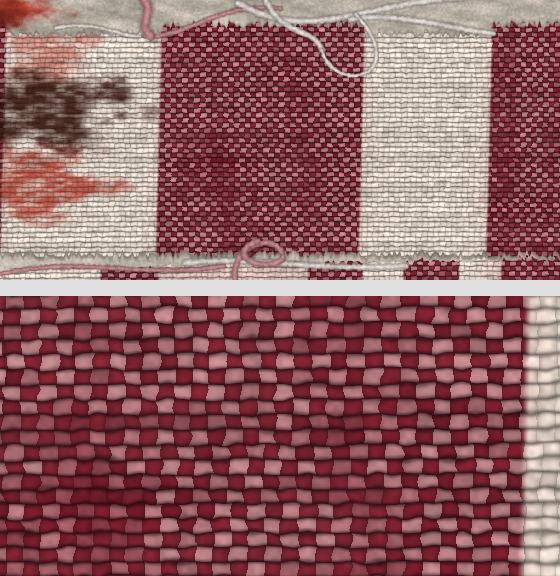
Top, the full canvas; bottom, a detail of the centre.
This texture is drawn by a Shadertoy shader. Its source:

```glsl
// A worn strip of plain-weave cloth in cream and maroon blocks, stained at the left,
// on pale felt with loose yarn. Checkered cells give the weave, value noise gives
// wear and stains, and sampled cubic curves give the yarn.
#define THREADS vec2(49, 56) // per canvas height, along x and y
#define CREAM vec3(0.82, 0.775, 0.73)
#define MAROON vec3(0.4, 0.075, 0.13)
#define PINK vec3(0.63, 0.44, 0.455)
#define FELT vec3(0.76, 0.72, 0.67)
#define BROWN vec3(0.2, 0.1, 0.075)
#define RUST vec3(0.66, 0.22, 0.17)
#define WHITE vec3(0.8, 0.77, 0.75)
#define FRAY 0.03
#define BLEED 0.35
#define YARN_STEPS 20

float hash(vec2 p) {
    vec3 q = fract(p.xyx * 0.1031);
    q += dot(q, q.yzx + 33.33);
    return fract((q.x + q.y) * q.z);
}

float noise(vec2 p) {
    vec2 i = floor(p), f = fract(p);
    f *= f * (3.0 - 2.0 * f);
    return mix(mix(hash(i), hash(i + vec2(1, 0)), f.x),
               mix(hash(i + vec2(0, 1)), hash(i + vec2(1, 1)), f.x), f.y);
}

float fbm(vec2 p) {
    float sum = 0.0, amp = 0.53;
    for (int i = 0; i < 4; i++) {
        sum += amp * noise(p);
        p = p * 2.03 + 17.1;
        amp *= 0.5;
    }
    return sum;
}

float band(float x, float a, float b, float soft) {
    return smoothstep(a - soft, a + soft, x) - smoothstep(b - soft, b + soft, x);
}

// Soft elliptical patch with a ragged rim
float blot(vec2 p, vec2 center, vec2 radius, float rag) {
    return 1.0 - smoothstep(0.45, 1.15, length((p - center) / radius) + rag);
}

// Maroon blocks of the main strip, leaning slightly
float mainBlocks(vec2 p, float soft) {
    float x = p.x * 0.5 + 0.013 * (0.9 - p.y);
    return band(x, -0.2, 0.011, soft) + band(x, 0.289, 0.651, soft) + band(x, 0.879, 1.3, soft);
}

// Maroon blocks of the strip below
float lowerBlocks(float x) {
    return band(x, 0.18, 0.283, 0.003) + band(x, 0.55, 0.648, 0.003)
         + band(x, 0.72, 0.82, 0.003) + band(x, 0.895, 1.3, 0.003);
}

// Plain weave: crossing threads alternate over and under, rows lie deep
vec3 weave(vec2 p, float red, float bleed) {
    vec2 bend = vec2(noise(p * vec2(4, 3)), 0.5 * noise(p * vec2(2, 4) + 40.0));
    vec2 g = p * THREADS + bend + 0.3 * noise(p * vec2(60, 90));
    g.x += 0.35 * hash(vec2(floor(g.y), 5));
    vec2 id = floor(g), f = fract(g) - 0.5;
    float weft = mod(id.x + id.y, 2.0), rnd = hash(id + 3.7);
    vec2 q = abs(weft > 0.5 ? f.yx * vec2(1.9, 0.9) : f * vec2(1.8, 1.5));
    float body = sqrt(max(0.0, 1.0 - q.x * q.x)) * (1.0 - q.y * q.y);
    float row = 1.0 - smoothstep(0.22, 0.52, abs(f.y));

    // Pale weft shows more in some columns and rows
    float rowTone = hash(vec2(id.y, 8));
    float worn = 0.25 * band(p.x, 1.16, 1.4, 0.06) + 0.4 * fbm(p * 4.0);
    float streak = 0.6 * noise(id * vec2(0.6, 0.05)) + 0.35 * rowTone + worn;
    float pale = weft * smoothstep(0.2, 1.1, streak + 0.35 * rnd) * smoothstep(0.15, 0.6, body);
    vec3 redYarn = mix(mix(MAROON, PINK, pale), PINK, 0.22 * fbm(p * vec2(5, 12)));
    vec3 creamYarn = mix(CREAM, PINK * 1.12, bleed);
    float relief = mix(0.62, 1.08, body) * mix(mix(0.8, 0.68, red), 1.08, row);
    return mix(creamYarn, redYarn, red) * relief * (0.87 + 0.14 * rnd + 0.1 * rowTone);
}

// Fuzzy yarn with a soft shadow, on a cubic curve through ab.xy .. cd.zw
void yarn(inout vec3 col, vec2 p, vec4 ab, vec4 cd, float w, vec3 tint) {
    float dist = 9.0, px = 1.0 / iResolution.y;
    vec2 last = ab.xy;
    for (int i = 1; i <= YARN_STEPS; i++) {
        float t = float(i) / float(YARN_STEPS), s = 1.0 - t;
        vec2 next = s*s*s*ab.xy + 3.0*s*t*(s*ab.zw + t*cd.xy) + t*t*t*cd.zw;
        vec2 e = next - last, v = p - last;
        dist = min(dist, length(v - e * clamp(dot(v, e) / dot(e, e), 0.0, 1.0)));
        last = next;
    }
    dist += 0.005 * (noise(p * 110.0) - 0.5);
    col *= 0.72 + 0.28 * smoothstep(w * 0.5, w * 2.0, dist);
    float lit = 1.0 - 0.25 * smoothstep(0.0, w, dist) + 0.15 * noise(p * 80.0);
    col = mix(col, tint * lit, 1.0 - smoothstep(w - px, w + px, dist));
}

void mainImage(out vec4 fragColor, in vec2 fragCoord) {
    vec2 p = fragCoord / iResolution.xy * vec2(2, 1);
    float px = 1.0 / iResolution.y, rag = 1.7 * (fbm(p * vec2(9, 15)) - 0.5);

    // Felt with a red scrap in the upper left
    vec3 col = FELT * (0.72 + 0.45 * fbm(p * vec2(12, 34)));
    col = mix(col, RUST * (0.8 + 0.6 * rag), blot(p, vec2(0.06, 0.97), vec2(0.26, 0.07), rag));

    // Two strips with frayed borders
    float red = mainBlocks(p, 0.003), bleed = BLEED * mainBlocks(p, 0.032);
    float fray = FRAY * (noise(p * vec2(110, 9)) - 0.5);
    float top = mix(0.875, 0.911, red) + fray;
    float bottom = 0.093 + fray, lowerTop = 0.035 + 0.022 * p.x + fray;
    float strip = band(p.y, bottom, top, px * 1.5);
    float lower = 1.0 - smoothstep(lowerTop - px, lowerTop + px, p.y);
    col *= 1.0 - 0.3 * band(p.y, bottom - 0.012, top + 0.006, 0.012);
    vec3 cloth = weave(p, mix(red, lowerBlocks(p.x * 0.5), lower), bleed);

    // Stains soaked into the cloth, broken along the rows
    float grain = smoothstep(0.0, 0.7, noise(p * vec2(28, 75)));
    float rust = max(blot(p, vec2(0.14, 0.37), vec2(0.25, 0.16), rag),
                     0.6 * blot(p, vec2(0.19, 0.8), vec2(0.16, 0.15), rag));
    float brown = blot(p, vec2(0.2, 0.59), vec2(0.29, 0.17), rag);
    float shade = 0.45 + 0.7 * dot(cloth, vec3(0.33));
    cloth = mix(cloth, RUST * shade, rust * (0.3 + 0.5 * grain));
    cloth = mix(cloth, BROWN * (shade + 0.2), brown * (0.5 + 0.45 * grain));
    col = mix(col, cloth, max(strip, lower));

    // Loose yarn along the upper border
    vec3 rose = PINK * 1.1;
    yarn(col, p, vec4(0.2, 0.9, 0.35, 0.93), vec4(0.42, 0.87, 0.5, 0.87), 0.007, WHITE);
    yarn(col, p, vec4(0.5, 1.02, 0.57, 0.95), vec4(0.48, 0.92, 0.54, 0.87), 0.016, rose);
    yarn(col, p, vec4(0.56, 0.87, 0.72, 0.9), vec4(0.8, 0.99, 1, 0.97), 0.008, rose);
    yarn(col, p, vec4(0.85, 0.99, 1.1, 0.84), vec4(1.3, 0.99, 1.65, 1.01), 0.011, WHITE);
    yarn(col, p, vec4(1.25, 0.93, 1.4, 0.96), vec4(1.6, 0.9, 1.76, 0.88), 0.01, WHITE);
    yarn(col, p, vec4(0.94, 1.02, 1, 0.86), vec4(1.12, 0.91, 1.15, 0.82), 0.01, WHITE);
    yarn(col, p, vec4(1.15, 0.82, 1.19, 0.66), vec4(1.48, 0.72, 1.27, 0.95), 0.007, WHITE);

    // Loose yarn along the lower border
    yarn(col, p, vec4(0, 0.02, 0.3, 0.09), vec4(0.5, 0, 0.8, 0.05), 0.008, rose);
    yarn(col, p, vec4(0.66, 0.06, 0.9, 0.09), vec4(1.1, 0.03, 1.45, 0.05), 0.01, WHITE);
    yarn(col, p, vec4(0.84, 0, 0.82, 0.13), vec4(1, 0.18, 1.01, 0.08), 0.01, rose);
    yarn(col, p, vec4(1.01, 0.08, 0.98, 0.02), vec4(0.78, 0.08, 0.92, 0.14), 0.01, rose);

    fragColor = vec4(clamp(col * (0.93 + 0.14 * noise(p * 150.0)), 0.0, 1.0), 1);
}
```
